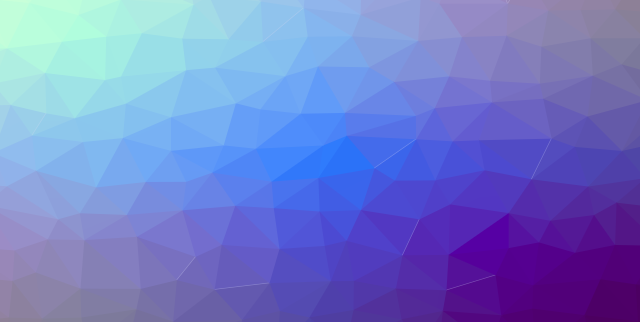
Write a Shadertoy shader that draws this background.

```glsl
// Low-poly backdrop: a jittered lattice is split into well-shaped triangles,
// each filled flat at its middle by blending one colour ramp taken along x
// with the same ramp taken along y, in a perceptual (cube-root XYZ) space.

const mat3 RGB_TO_XYZ = mat3(0.4124, 0.2126, 0.0193,
                             0.3576, 0.7152, 0.1192,
                             0.1805, 0.0722, 0.9505);

float hash(vec2 p) {
    vec3 q = fract(p.xyx * vec3(0.1031, 0.1030, 0.0973));
    q += dot(q, q.yzx + 33.33);
    return fract((q.x + q.y) * q.z);
}

vec3 toPerceptual(vec3 rgb) {
    return pow(RGB_TO_XYZ * pow(rgb, vec3(2.2)), vec3(1.0 / 3.0));
}

vec3 toRgb(vec3 root) {
    vec3 linearRgb = inverse(RGB_TO_XYZ) * (root * root * root);
    return pow(clamp(linearRgb, 0.0, 1.0), vec3(1.0 / 2.2));
}

// Mint, aqua, sky, blue, violet, plum
vec3 ramp(float t) {
    t = clamp(t, 0.0, 1.0) * 4.0;
    vec3 mint   = toPerceptual(vec3(0.79, 1.00, 0.85));
    vec3 aqua   = toPerceptual(vec3(0.67, 0.99, 0.87));
    vec3 sky    = toPerceptual(vec3(0.57, 0.83, 0.92));
    vec3 blue   = toPerceptual(vec3(0.08, 0.47, 1.00));
    vec3 violet = toPerceptual(vec3(0.34, 0.01, 0.66));
    vec3 plum   = toPerceptual(vec3(0.29, 0.00, 0.35));
    vec3 c = mix(mint, aqua, clamp(t * 2.0, 0.0, 1.0));
    c = mix(c, sky, clamp(t * 2.0 - 1.0, 0.0, 1.0));
    c = mix(c, blue, clamp(t - 1.0, 0.0, 1.0));
    c = mix(c, violet, clamp(t - 2.0, 0.0, 1.0));
    return mix(c, plum, clamp(t - 3.0, 0.0, 1.0));
}

// Colour at a point given in units of the canvas height
vec3 field(vec2 p, float shift) {
    float across = p.x * iResolution.y / iResolution.x;
    return toRgb(0.5 * (ramp(across + shift) + ramp(1.0 - p.y + shift)));
}

// Lattice vertex, moved at random inside its cell
vec2 latticePoint(vec2 id) {
    vec2 jitter = vec2(hash(id + 17.0), hash(id + 71.5)) - 0.5;
    return (id + jitter * vec2(0.75, 0.6)) * vec2(0.14, 0.107) + vec2(0.0, 0.02);
}

float cross2(vec2 a, vec2 b) {
    return a.x * b.y - a.y * b.x;
}

// Signed distance to the line a-b, positive on its left
float edgeDistance(vec2 p, vec2 a, vec2 b) {
    return cross2(normalize(b - a), p - a);
}

// Add one counterclockwise triangle, weighted by its coverage
void addTriangle(inout vec4 total, vec2 p, vec2 a, vec2 b, vec2 c) {
    float firstEdge = edgeDistance(p, a, b);
    float inside = min(firstEdge, min(edgeDistance(p, b, c), edgeDistance(p, c, a)));
    float coverage = clamp(0.5 + inside * iResolution.y, 0.0, 1.0);
    if (coverage <= 0.0) return;

    vec2 middle = (a + b + c) / 3.0;
    float chance = hash(floor(middle * 900.0));
    vec3 colour = field(middle, 0.02 * (chance - 0.5));

    // A few triangles show a pale hairline seam
    float seam = step(0.975, chance) * (1.0 - smoothstep(0.0, 0.004, abs(firstEdge)));
    colour = mix(colour, vec3(0.85, 0.85, 0.95), 0.3 * seam);
    total += vec4(colour, 1.0) * coverage;
}

void mainImage(out vec4 fragColor, in vec2 fragCoord) {
    vec2 p = fragCoord / iResolution.y;
    vec2 home = floor((p - vec2(0.0, 0.02)) / vec2(0.14, 0.107));
    vec4 total = vec4(field(p, 0.0), 1.0) * 0.001;

    // Split each nearby quad along the diagonal that avoids slivers:
    // a-c when the angles at b and d add up to less than half a turn
    for (int j = -1; j <= 1; j++) {
        for (int i = -1; i <= 1; i++) {
            vec2 id = home + vec2(float(i), float(j));
            vec2 a = latticePoint(id), b = latticePoint(id + vec2(1.0, 0.0));
            vec2 c = latticePoint(id + 1.0), d = latticePoint(id + vec2(0.0, 1.0));
            float angleSine = cross2(c - b, a - b) * dot(a - d, c - d)
                            + dot(c - b, a - b) * cross2(a - d, c - d);
            if (angleSine > 0.0) {
                addTriangle(total, p, a, b, c);
                addTriangle(total, p, a, c, d);
            } else {
                addTriangle(total, p, a, b, d);
                addTriangle(total, p, b, c, d);
            }
        }
    }
    fragColor = vec4(total.rgb / total.a, 1.0);
}
```
